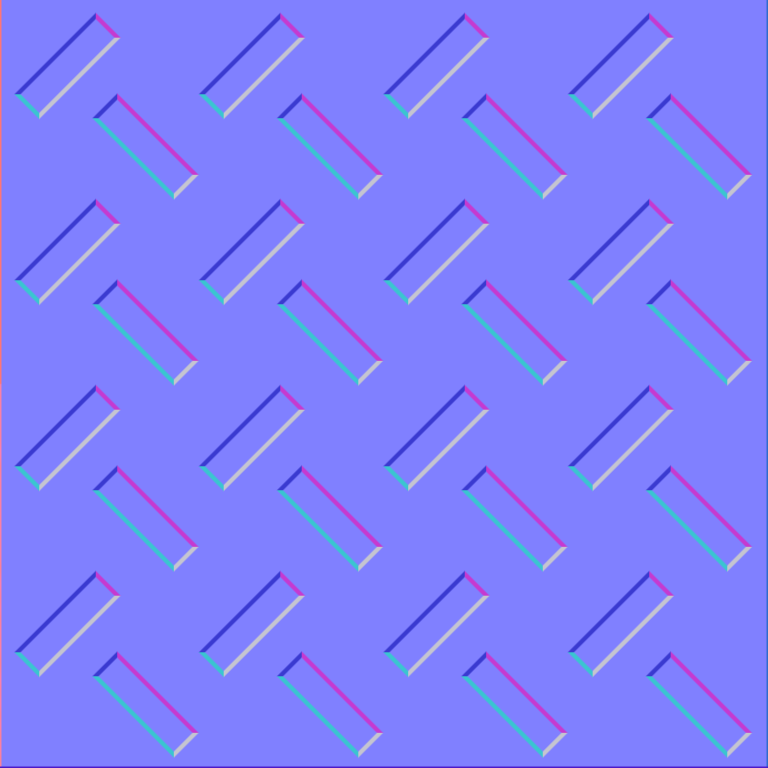
This texture map is drawn by a three.js fragment shader. Its source:

```glsl
// Tread plate normal map: a 4 by 4 grid of paired diagonal bars with bevelled rims.
// Each bar is a folded, rotated box; its rim colour is the encoded bevel normal.
// Thin tinted strips run along the left, right and bottom borders.
#define REPEATS 4.0
#define PERIOD vec2(0.2402, 0.2422)
#define RISING_CENTRE vec2(0.0879, 0.1875)
#define FALLING_CENTRE vec2(0.1895, 0.0826)
#define HALF_SIZE vec2(0.0749, 0.0228)
#define RIM_WIDTH 0.0056
#define SOFTNESS 0.0014
#define BEVEL_SLOPE 0.775
#define BORDER 0.0019

varying vec2 vUv;

float hash(float n) {
  return fract(sin(n * 127.1) * 4375.85) * 2.0 - 1.0;
}

// One-dimensional gradient noise
float gradientNoise(float x) {
  float i = floor(x), f = fract(x);
  float blend = f * f * f * (f * (f * 6.0 - 15.0) + 10.0);
  return mix(hash(i) * f, hash(i + 1.0) * (f - 1.0), blend);
}

float softStep(float x) {
  return smoothstep(-SOFTNESS, SOFTNESS, x);
}

// Green runs downwards in this encoding
vec3 encodeNormal(vec2 slope) {
  float z = sqrt(max(0.0, 1.0 - dot(slope, slope)));
  return vec3(slope.x, -slope.y, z) * 0.5 + 0.5;
}

// Rim of the nearest bar; lean is 1 for rising bars, -1 for falling ones
vec3 addBar(vec3 base, vec2 p, vec2 centre, float lean) {
  vec2 cell = clamp(floor((p - centre) / PERIOD + 0.5), 0.0, REPEATS - 1.0);
  vec2 q = p - centre - cell * PERIOD;
  vec2 along = vec2(1.0, lean) * inversesqrt(2.0);
  vec2 across = vec2(-along.y, along.x);
  vec2 local = vec2(dot(q, along), dot(q, across));

  vec2 d = abs(local) - HALF_SIZE;
  float edge = max(d.x, d.y);
  float rim = softStep(edge + RIM_WIDTH) * softStep(-edge);

  // Mitred corners: the closer side decides the facing
  vec3 endColour = encodeNormal(along * sign(local.x) * BEVEL_SLOPE);
  vec3 sideColour = encodeNormal(across * sign(local.y) * BEVEL_SLOPE);
  return mix(base, mix(sideColour, endColour, softStep(d.x - d.y)), rim);
}

// Tinted strips at the outer borders, with slight wear on the left
vec3 addBorders(vec3 base, vec2 p) {
  float wear = gradientNoise(p.y * 40.0) * 0.15;
  vec3 leftTint = mix(vec3(0.98, 0.50, 0.64 + wear), vec3(1.0, 0.46, 0.46),
                      softStep(p.y - 0.5));
  vec3 colour = mix(base, leftTint, softStep(BORDER - p.x));
  colour = mix(colour, vec3(0.18, 0.42, 0.80), softStep(p.x - 1.0 + BORDER));
  return mix(colour, vec3(0.30, 0.10, 0.78), softStep(BORDER - p.y));
}

void main() {
  vec3 colour = encodeNormal(vec2(0.0));
  colour = addBar(colour, vUv, RISING_CENTRE, 1.0);
  colour = addBar(colour, vUv, FALLING_CENTRE, -1.0);
  gl_FragColor = vec4(addBorders(colour, vUv), 1.0);
}
```
